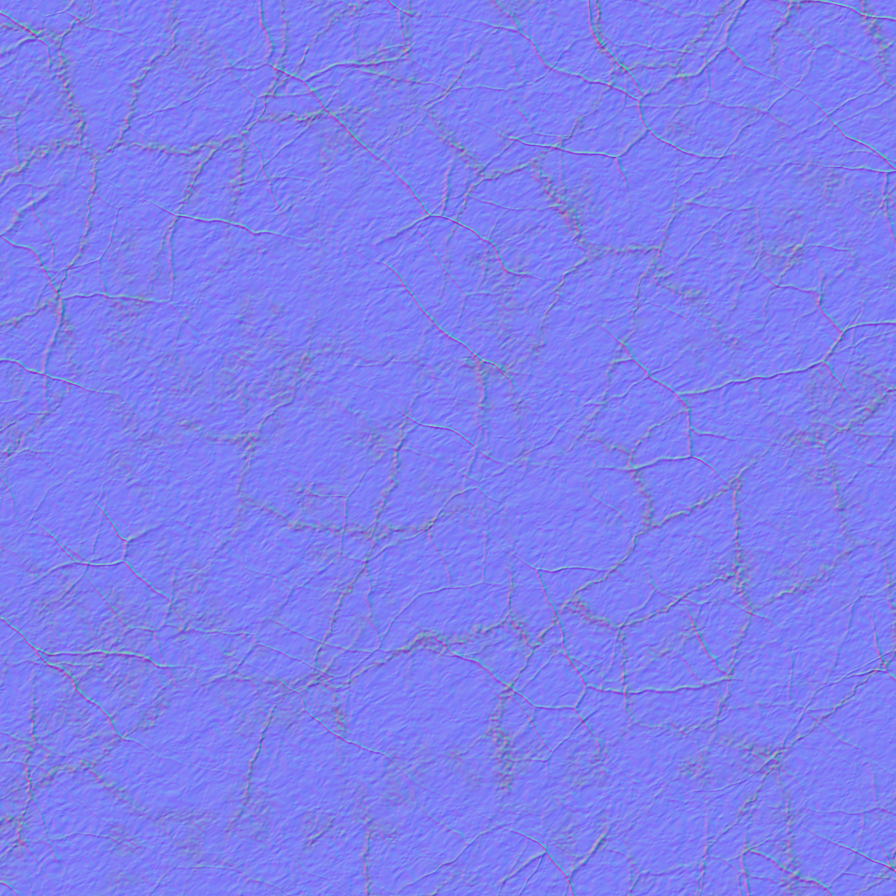
Give the GLSL for this texture map, as a WebGL 1 fragment shader.

```glsl
precision highp float;
// Tangent-space normal map of weathered hide: fine slanted grain, sharp fractures and crumbly creases.

#define GRAIN_HEIGHT 0.00066
#define GRAIN_ANGLE 0.6
#define FRACTURE_DEPTH 0.0010
#define FRACTURE_WIDTH 0.0019
#define CREASE_DEPTH 0.00065
#define CREASE_WIDTH 0.0026
#define HAIRLINE_DEPTH 0.0005
#define CRUMBLE_HEIGHT 0.0011
#define WARP 0.04
#define SAMPLE_STEP 0.001
#define BASE_BLUE 0.968
#define WEAR_LOSS 0.125

uniform vec2 u_resolution;

vec2 hash2(vec2 p) {
  vec3 q = fract(p.xyx * vec3(0.1031, 0.1030, 0.0973));
  q += dot(q, q.yzx + 33.33);
  return fract((q.xx + q.yz) * q.zy);
}

float noise(vec2 p) {
  vec2 i = floor(p), f = fract(p);
  f = f * f * (3.0 - 2.0 * f);
  return mix(mix(hash2(i).x, hash2(i + vec2(1.0, 0.0)).x, f.x),
             mix(hash2(i + vec2(0.0, 1.0)).x, hash2(i + 1.0).x, f.x), f.y);
}

// Signed two-channel noise for bending coordinates
vec2 bend(vec2 p) {
  return vec2(noise(p), noise(p + 37.7)) - 0.5;
}

vec2 turn(vec2 p, float angle) {
  float c = cos(angle), s = sin(angle);
  return vec2(c * p.x + s * p.y, c * p.y - s * p.x);
}

// Distance to the nearest border between scattered cells
float cellBorder(vec2 p) {
  vec2 cell = floor(p), f = fract(p), nearest = vec2(0.0);
  float best = 9.0, border = 9.0;
  for (int j = -1; j <= 1; j++)
    for (int i = -1; i <= 1; i++) {
      vec2 o = vec2(float(i), float(j));
      vec2 r = o + hash2(cell + o) - f;
      if (dot(r, r) < best) { best = dot(r, r); nearest = r; }
    }
  for (int j = -1; j <= 1; j++)
    for (int i = -1; i <= 1; i++) {
      vec2 o = vec2(float(i), float(j));
      vec2 r = o + hash2(cell + o) - f, gap = r - nearest;
      if (dot(gap, gap) > 0.0001)
        border = min(border, dot(0.5 * (r + nearest), normalize(gap)));
    }
  return border;
}

float groove(float d, float width) {
  return exp(-d * d / (width * width));
}

// Returns height in x and surface wear in y
vec2 relief(vec2 p) {
  vec2 bent = p + WARP * bend(p * 7.0) + 0.018 * bend(p * 22.0) + 0.005 * bend(p * 75.0);
  vec2 jagged = bent + 0.007 * bend(p * 120.0);

  // Three crack networks, each fading in and out along its length
  float fracture = cellBorder(turn(bent, -0.5) * vec2(5.0, 9.0) + 3.0) / 7.5;
  float crease = cellBorder(turn(jagged, 1.0) * vec2(5.2, 9.0) + 17.0) / 7.5;
  float hairline = cellBorder(turn(bent, 0.4) * vec2(10.0, 14.0) + 41.0) / 12.0;
  float fractureMask = 0.2 + 0.9 * smoothstep(0.3, 0.7, noise(p * 8.0 + 5.0));
  float creaseMask = 0.25 + 0.75 * smoothstep(0.25, 0.7, noise(p * 7.0 + 23.0));
  float hairlineMask = smoothstep(0.25, 0.7, noise(p * 10.0 + 61.0));

  // Crumbled zones hug the creases and spread in loose patches
  float patches = smoothstep(0.55, 0.8, 0.55 * noise(p * 14.0 + 9.0) + 0.45 * noise(p * 55.0));
  float wear = creaseMask * groove(crease, 0.0048) + 0.5 * patches;
  wear += 0.5 * fractureMask * groove(fracture, 0.0034);
  wear += 0.35 * hairlineMask * groove(hairline, 0.003);

  // Fine slanted grain in two octaves over faint undulations
  vec2 g = turn(p + 0.006 * bend(p * 60.0), GRAIN_ANGLE);
  float grain = noise(g * vec2(120.0, 220.0)) + 0.6 * noise(g * vec2(240.0, 370.0) + 11.0);
  float height = GRAIN_HEIGHT * grain * (0.8 + 0.4 * noise(p * 18.0) + 0.3 * wear);
  height += 0.0007 * noise(g * vec2(26.0, 60.0));
  height += CRUMBLE_HEIGHT * min(wear, 1.2) * (noise(turn(p, 0.9) * 270.0) - 0.5);

  height -= FRACTURE_DEPTH * fractureMask * groove(fracture, FRACTURE_WIDTH);
  height -= CREASE_DEPTH * creaseMask * groove(crease, CREASE_WIDTH);
  height -= HAIRLINE_DEPTH * hairlineMask * groove(hairline, 0.0019);
  return vec2(height, wear);
}

void main() {
  vec2 p = gl_FragCoord.xy / u_resolution;
  vec2 here = relief(p);
  float right = relief(p + vec2(SAMPLE_STEP, 0.0)).x;
  float above = relief(p + vec2(0.0, SAMPLE_STEP)).x;

  // Encode the normal with green pointing down; worn areas lose blue
  vec2 slope = vec2(here.x - right, above - here.x) / SAMPLE_STEP;
  vec3 normal = normalize(vec3(slope, 1.0));
  float speckle = 0.45 + 1.1 * noise(p * 230.0);
  float blue = BASE_BLUE - 0.5 * (1.0 - normal.z) - WEAR_LOSS * min(here.y, 1.1) * speckle;
  gl_FragColor = vec4(0.5 + 0.5 * normal.xy, blue, 1.0);
}
```
